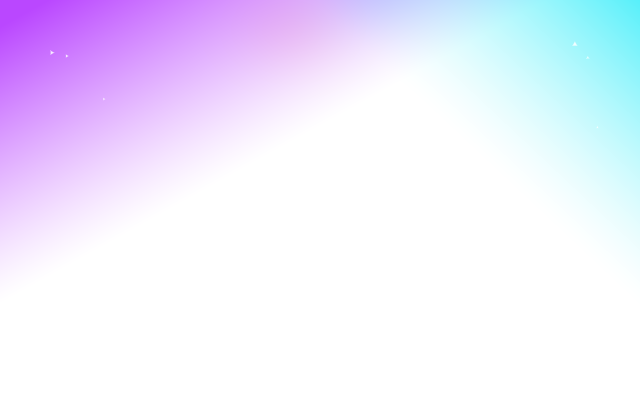
Give the GLSL for this background, as a Shadertoy shader.

```glsl
// Violet and cyan corner gradients over white, with a few tiny pale triangles.
#define WIDTH 1.533
#define VIOLET vec3(0.73, 0.28, 1.0)
#define CYAN vec3(0.34, 0.94, 0.98)
#define PINK vec3(1.0, 0.95, 0.965)
#define BLUE vec3(0.91, 0.985, 1.0)
#define VIOLET_REACH 0.729
#define CYAN_REACH 0.739
#define VIOLET_SLOPE 0.555
#define CYAN_SLOPE 0.94
#define MARK_COUNT 6

// Centre (from the upper left) and radius of each mark, in canvas heights
const vec3 MARKS[MARK_COUNT] = vec3[](
    vec3(0.124, 0.126, 0.0055), vec3(0.160, 0.134, 0.0040),
    vec3(0.249, 0.237, 0.0030), vec3(1.377, 0.106, 0.0065),
    vec3(1.408, 0.138, 0.0035), vec3(1.431, 0.305, 0.0025));

// Signed distance to an equilateral triangle pointing along +x
float triangle(vec2 p, float radius) {
    return max(-p.x, 0.866 * abs(p.y) + 0.5 * p.x) - 0.5 * radius;
}

// Soft elliptical spot
float glow(vec2 p, vec2 centre, vec2 size) {
    vec2 q = (p - centre) / size;
    return exp(-dot(q, q));
}

// Slanted fade: full strength up to the hold, none at one
float fade(float t, float hold, float power) {
    return pow(1.0 - clamp((t - hold) / (1.0 - hold), 0.0, 1.0), power);
}

void mainImage(out vec4 fragColor, in vec2 fragCoord) {
    vec2 uv = fragCoord / iResolution.xy;
    vec2 p = vec2(uv.x * WIDTH, 1.0 - uv.y);

    // Corner gradients, multiplied where they overlap
    float violetDepth = (p.y + VIOLET_SLOPE * p.x) / VIOLET_REACH;
    float cyanDepth = (p.y + CYAN_SLOPE * (WIDTH - p.x)) / CYAN_REACH;
    float violet = fade(violetDepth, 0.09, 1.2);
    float cyan = fade(cyanDepth, 0.0, 1.4);
    vec3 color = mix(vec3(1.0), VIOLET, violet) * mix(vec3(1.0), CYAN, cyan);

    // Pink and blue tints at the upper seam
    float pinkGlow = glow(p, vec2(0.70, 0.07), vec2(0.13, 0.10));
    float blueGlow = glow(p, vec2(0.89, -0.01), vec2(0.14, 0.10));
    color *= mix(vec3(1.0), PINK, pinkGlow) * mix(vec3(1.0), BLUE, blueGlow);

    // Left marks point right, right marks point up
    float edge = 0.75 / iResolution.y;
    for (int i = 0; i < MARK_COUNT; i++) {
        vec2 q = p - MARKS[i].xy;
        if (MARKS[i].x > 0.5 * WIDTH) q = vec2(-q.y, q.x);
        float coverage = 1.0 - smoothstep(-edge, edge, triangle(q, MARKS[i].z));
        color = mix(color, vec3(1.0), 0.85 * coverage);
    }

    fragColor = vec4(color, 1.0);
}
```
